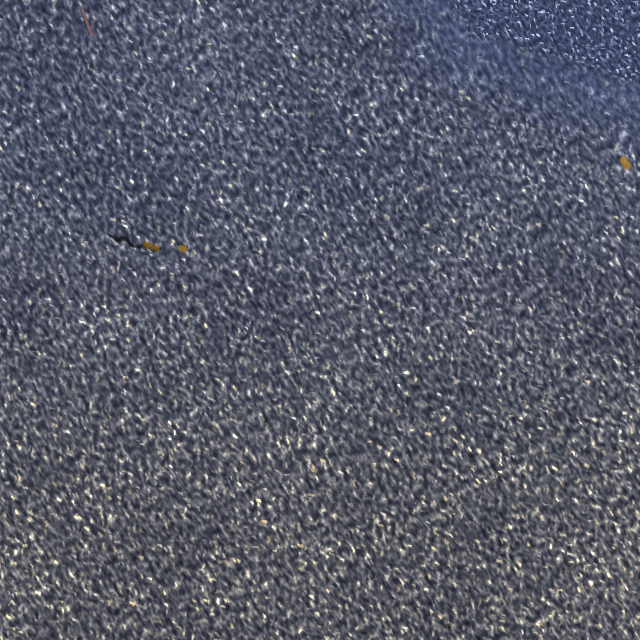
A Shadertoy shader for this texture:

```glsl
const float GRAIN_LEAN = 0.52;      // radians from vertical
const vec3 MID_TONE = vec3(0.338, 0.352, 0.412);
const vec3 TONE_GAIN = vec3(0.34, 0.32, 0.25);
const vec3 OCHRE = vec3(0.62, 0.46, 0.16);
const vec3 RUST = vec3(0.58, 0.40, 0.38);

vec3 hash3(vec2 p) {
    vec3 q = fract(vec3(p.xyx) * vec3(0.1031, 0.1030, 0.0973));
    q += dot(q, q.yxz + 33.33);
    return fract((q.xxy + q.yzz) * q.zyx);
}

vec2 rotate(vec2 p, float angle) {
    float c = cos(angle), s = sin(angle);
    return vec2(c * p.x - s * p.y, s * p.x + c * p.y);
}

float slope(vec2 cell, vec2 offset) {
    float angle = 6.2832 * hash3(cell).x;
    return dot(vec2(cos(angle), sin(angle)), offset);
}

// Gradient noise, centred on zero
float noise(vec2 p) {
    vec2 i = floor(p), f = p - i;
    vec2 u = f * f * f * (f * (f * 6.0 - 15.0) + 10.0);
    vec2 e = vec2(0.0, 1.0);
    return mix(mix(slope(i, f), slope(i + e.yx, f - e.yx), u.x),
               mix(slope(i + e, f - e), slope(i + 1.0, f - 1.0), u.x), u.y);
}

float fbm(vec2 p) {
    float sum = 0.0, weight = 1.0;
    for (int i = 0; i < 3; i++) {
        sum += weight * noise(p);
        p = rotate(p, 0.7) * 2.03 + 17.0;
        weight *= 0.5;
    }
    return sum;
}

// Scattered long chips: x = brightness, y = warmth
vec2 chips(vec2 p, float density) {
    vec2 cell = floor(p), result = vec2(0.0);
    for (int y = -1; y <= 1; y++)
    for (int x = -1; x <= 1; x++) {
        vec2 id = cell + vec2(x, y);
        vec3 place = hash3(id + 71.0), look = hash3(id + 213.0);
        vec2 d = rotate(p - id - place.xy, (look.x - 0.5) * 1.3);
        vec2 radius = vec2(0.25, 0.48) * mix(0.75, 1.25, look.y);
        d += 0.08 * sin(d.yx * 7.0 + look.z * 6.0);
        float body = 1.0 - smoothstep(0.5, 1.25, length(d / radius));
        body *= step(place.z, density) * mix(0.45, 1.15, look.z);
        if (body > result.x) result = vec2(body, fract(look.y * 7.3));
    }
    return result;
}

float segment(vec2 p, vec2 a, vec2 b) {
    vec2 ab = b - a;
    return length(p - a - ab * clamp(dot(p - a, ab) / dot(ab, ab), 0.0, 1.0));
}

vec3 debris(vec3 color, vec2 p, vec2 a, vec2 b, float width, vec3 tint) {
    float cover = 1.0 - smoothstep(width * 0.4, width, segment(p, a, b));
    return mix(color, tint, cover * 0.8);
}

vec3 toneToColor(float tone) {
    return MID_TONE * exp(TONE_GAIN * tone);
}

void mainImage(out vec4 fragColor, in vec2 fragCoord) {
    vec2 uv = fragCoord / iResolution.xy;
    vec2 p = fragCoord / iResolution.y;
    float broad = fbm(p * 5.0 + 3.0);
    float patches = fbm(p * 17.0 + 40.0);

    // Leaning frame with a gentle bend
    vec2 bend = 0.0035 * vec2(noise(p * 38.0), noise(p * 38.0 + 90.0));
    vec2 q = rotate(p + bend, -GRAIN_LEAN);

    // Smoother blue band beside the bright corner
    float edge = min(uv.y - 0.94 + 0.31 * (uv.x - 0.75),
                     0.8 * (uv.x - 0.72) + 0.5 * (uv.y - 0.97));
    edge += 0.015 * patches;
    float corner = smoothstep(-0.006, 0.012, edge);
    float band = smoothstep(-0.13, -0.01, edge) * (1.0 - corner);

    // Fine tar relief and pale stones
    float streak = noise(q * vec2(125.0, 72.0));
    float fine = noise(q * vec2(205.0, 125.0) + 31.0);
    vec2 stone = chips(q * 94.0, 0.52 + 0.12 * broad);
    float contrast = mix(1.12, 0.9, uv.y) * (1.0 + 0.25 * patches) * (1.0 - 0.4 * band);
    float tone = contrast * (3.0 * streak + 2.0 * fine + 1.75 * stone.x - 0.3);
    tone += 0.45 * broad + 0.35 * patches;

    // Fine bright speckle in the upper right corner
    vec2 speck = chips(rotate(q, -0.3) * 125.0, 0.62);
    float glitter = 2.6 * speck.x + 2.4 * fine - 0.65;
    tone = mix(tone, glitter, corner);

    vec3 color = toneToColor(tone);
    color *= mix(vec3(1.04, 1.01, 0.94), vec3(0.95, 0.985, 1.05), smoothstep(0.1, 0.9, uv.y));
    color *= mix(vec3(1.0), vec3(0.95, 0.99, 1.08), max(corner, band));
    float warm = smoothstep(0.45, 0.9, stone.y) * stone.x * (1.0 - corner);
    color *= mix(vec3(1.0), vec3(1.07, 1.01, 0.88), warm);

    // Short crack and a few dry scraps
    vec2 wobble = p + 0.012 * vec2(0.0, noise(p * 45.0));
    float crack = segment(wobble, vec2(0.10, 0.652), vec2(0.25, 0.608));
    float broken = smoothstep(-0.25, 0.1, noise(p * 30.0 + 8.0));
    color *= 1.0 - 0.6 * broken * (1.0 - smoothstep(0.001, 0.005, crack));
    color = debris(color, p, vec2(0.228, 0.618), vec2(0.245, 0.612), 0.007, OCHRE * 0.8);
    color = debris(color, p, vec2(0.283, 0.612), vec2(0.288, 0.611), 0.007, OCHRE);
    color = debris(color, p, vec2(0.974, 0.750), vec2(0.980, 0.741), 0.008, OCHRE * 1.1);
    color = debris(color, p, vec2(0.129, 0.985), vec2(0.143, 0.945), 0.003, RUST);

    fragColor = vec4(clamp(color, 0.0, 1.0), 1.0);
}
```
